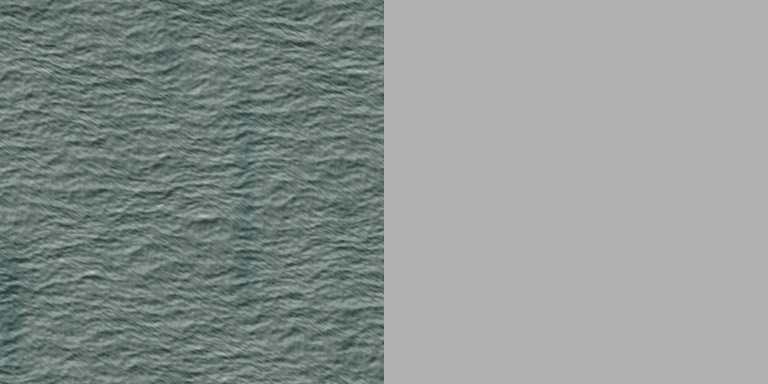
This texture is drawn by a WebGL 2 fragment shader. Its source:

```glsl
#version 300 es
precision highp float;

uniform vec2 u_resolution;
out vec4 fragColor;

// Raised folds: start and end of each
const vec4 FOLDS[10] = vec4[10](
    vec4(0.00, 0.28, 0.29, 0.30), vec4(0.64, 0.43, 0.82, 0.52),
    vec4(0.74, 0.88, 0.92, 0.93), vec4(0.80, 0.81, 0.99, 0.82),
    vec4(0.40, 0.43, 0.62, 0.45), vec4(0.28, 0.59, 0.50, 0.60),
    vec4(0.10, 0.62, 0.36, 0.66), vec4(0.50, 0.73, 0.72, 0.75),
    vec4(0.50, 0.09, 0.66, 0.08), vec4(0.62, 0.24, 0.90, 0.23));

vec2 hash2(vec2 cell) {
    vec2 k = vec2(dot(cell, vec2(127.1, 311.7)), dot(cell, vec2(269.5, 183.3)));
    return fract(sin(k) * 43758.5);
}

// Distance to the nearest scattered point
float cellular(vec2 p) {
    vec2 cell = floor(p), local = fract(p);
    float nearest = 4.0;
    for (int y = -1; y <= 1; y++) {
        for (int x = -1; x <= 1; x++) {
            vec2 offset = vec2(x, y);
            vec2 delta = offset + hash2(cell + offset) - local;
            nearest = min(nearest, dot(delta, delta));
        }
    }
    return sqrt(nearest);
}

vec2 warp(vec2 p) {
    float sway = 0.010 * sin(p.x * 9.0 + 3.0 * sin(p.y * 7.0))
               + 0.005 * sin(p.x * 27.0 + p.y * 19.0)
               + 0.002 * sin(p.x * 71.0 - p.y * 43.0);
    return p + vec2(0.006 * sin(p.y * 51.0 + p.x * 13.0), sway);
}

// Long wrinkles, short creases and slanted grain
float leatherHeight(vec2 p) {
    vec2 q = warp(p);
    vec2 slanted = vec2(q.x - q.y, q.x * 0.8 + q.y);
    return 0.50 * cellular(q * vec2(9.0, 31.0))
         + 0.30 * cellular(q * vec2(25.0, 62.0) + 17.0)
         + 0.20 * cellular(slanted * vec2(38.0, 80.0) + 41.0);
}

// Lit upper side and shaded lower side of the folds
float foldLight(vec2 p) {
    float light = 0.0;
    for (int i = 0; i < FOLDS.length(); i++) {
        vec4 fold = FOLDS[i];
        float along = (p.x - fold.x) / (fold.z - fold.x);
        float rise = p.y - mix(fold.y, fold.w, along) - 0.005 * sin(p.x * 48.0 + float(i));
        float ends = smoothstep(0.0, 0.15, along) * smoothstep(1.0, 0.85, along);
        float broken = 0.65 + 0.35 * sin(p.x * 83.0 + float(i) * 2.0);
        light += ends * broken * (exp(-pow(abs(rise) / 0.005, 2.0))
                                - 0.8 * exp(-pow(abs(rise + 0.012) / 0.008, 2.0)));
    }
    return light;
}

// Soft upright stain, ragged along its sides
float stain(vec2 p, float x, float width, float bottom, float top) {
    float side = (p.x - x + 0.006 * sin(p.y * 90.0)) / width;
    return exp(-side * side) * smoothstep(bottom - 0.06, bottom + 0.06, p.y)
                             * smoothstep(top + 0.06, top - 0.06, p.y);
}

vec3 leather(vec2 p) {
    float slope = leatherHeight(p) - leatherHeight(p + vec2(-0.003, 0.006));
    float shade = 0.46 + 0.85 * slope + 0.16 * foldLight(p);

    // Broad unevenness and stains
    shade += 0.018 * sin(p.x * 11.0 + 2.0 * sin(p.y * 5.0)) * sin(p.y * 13.0 + 1.0);
    float stains = stain(p, 0.03, 0.035, 0.02, 0.35)
                 + 0.8 * stain(p, 0.64, 0.022, 0.20, 0.78)
                 + 0.5 * stain(p, 0.44, 0.030, 0.72, 1.10)
                 + 0.4 * stain(p, 0.27, 0.020, 0.28, 0.42)
                 + 0.4 * stain(p, 0.90, 0.025, 0.05, 0.50);
    shade -= 0.07 * stains + 0.03 * smoothstep(0.88, 1.0, p.y);

    // Shadow to highlight
    vec3 color = mix(vec3(0.21, 0.26, 0.25), vec3(0.32, 0.39, 0.37), smoothstep(0.22, 0.37, shade));
    color = mix(color, vec3(0.43, 0.48, 0.46), smoothstep(0.34, 0.48, shade));
    color = mix(color, vec3(0.54, 0.60, 0.57), smoothstep(0.46, 0.60, shade));
    color = mix(color, vec3(0.76, 0.79, 0.73), smoothstep(0.60, 0.82, shade));
    return color + vec3(-0.025, 0.0, 0.008) * stains;
}

void main() {
    vec2 p = gl_FragCoord.xy / u_resolution * vec2(2.0, 1.0);
    float plain = clamp((p.x - 1.0) * u_resolution.x * 0.5 + 0.5, 0.0, 1.0);
    fragColor = vec4(mix(leather(p), vec3(0.69), plain), 1.0);
}
```
